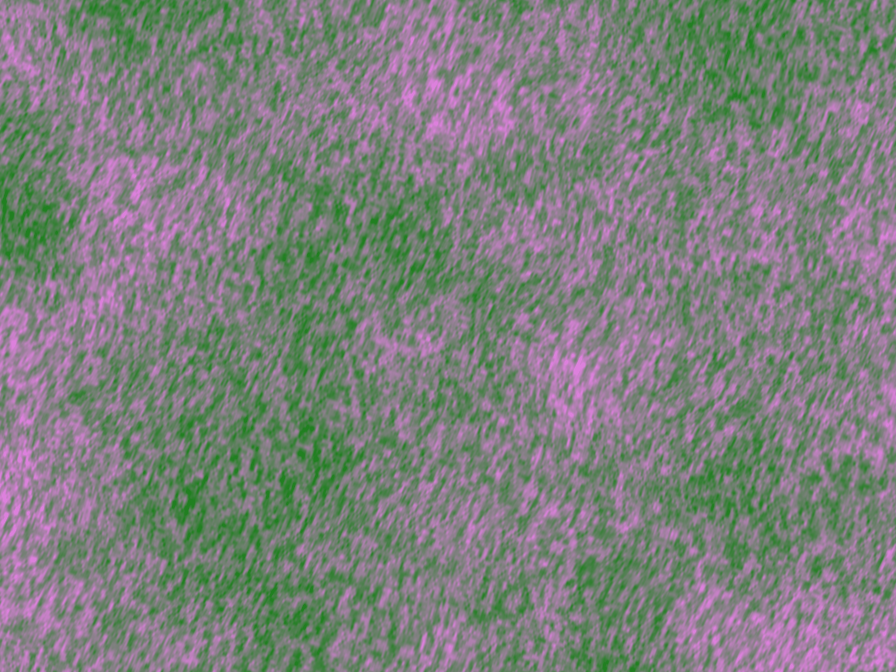
Reproduce this texture procedurally as a Shadertoy shader.

```glsl
// Mottled felt of fine slanted fibres, drifting between green and orchid.

const vec3 MID_COLOR = vec3(0.495, 0.5, 0.495);
const vec3 TINT_AXIS = vec3(1.0, 0.0, 1.0);   // orchid when added, green when removed
const float TINT_LIMIT = 0.37;

const float CLOUD_FREQ = 4.5;                 // cells per canvas height
const float CLOUD_GAIN = 0.62;
const int CLOUD_OCTAVES = 4;

const float FIBRE_TILT = 0.38;                // lean from the vertical, in radians
const vec2 FIBRE_FREQ = vec2(165.0, 68.0);    // across and along the fibres
const float FIBRE_GAIN = 0.45;
const vec2 SPECK_FREQ = vec2(310.0, 165.0);
const float SPECK_GAIN = 0.28;
const float WOBBLE = 0.006;                   // gentle bending of the fibres

float hash(vec2 cell) {
    vec3 q = fract(cell.xyx * vec3(0.1031, 0.1030, 0.0973));
    q += dot(q, q.yzx + 33.33);
    return fract((q.x + q.y) * q.z);
}

mat2 rotation(float angle) {
    float c = cos(angle), s = sin(angle);
    return mat2(c, s, -s, c);
}

// Smooth value noise, centred on zero
float noise(vec2 p) {
    vec2 cell = floor(p);
    vec2 f = fract(p);
    f = f * f * (3.0 - 2.0 * f);
    float low = mix(hash(cell), hash(cell + vec2(1.0, 0.0)), f.x);
    float high = mix(hash(cell + vec2(0.0, 1.0)), hash(cell + 1.0), f.x);
    return mix(low, high, f.y) - 0.5;
}

// Broad soft patches, turned at each octave to hide the lattice
float clouds(vec2 p) {
    float sum = 0.0;
    float amplitude = 0.5;
    mat2 turn = rotation(0.65);
    p = p * CLOUD_FREQ + 17.0;
    for (int i = 0; i < CLOUD_OCTAVES; i++) {
        sum += amplitude * noise(p);
        p = turn * p * 2.03 + 9.7;
        amplitude *= 0.5;
    }
    return sum;
}

// Short leaning fibres with finer specks on top
float fibres(vec2 p) {
    p += WOBBLE * sin(p.yx * vec2(19.0, 14.0) + 2.0 * sin(p * 7.0));
    vec2 along = rotation(FIBRE_TILT) * p + 3.0;
    return FIBRE_GAIN * noise(along * FIBRE_FREQ)
         + SPECK_GAIN * noise(along * SPECK_FREQ + 41.0);
}

void mainImage(out vec4 fragColor, in vec2 fragCoord) {
    vec2 p = fragCoord / iResolution.y;
    float tint = CLOUD_GAIN * clouds(p) + fibres(p);
    tint = clamp(tint, -TINT_LIMIT, TINT_LIMIT);
    fragColor = vec4(MID_COLOR + TINT_AXIS * tint, 1.0);
}
```
